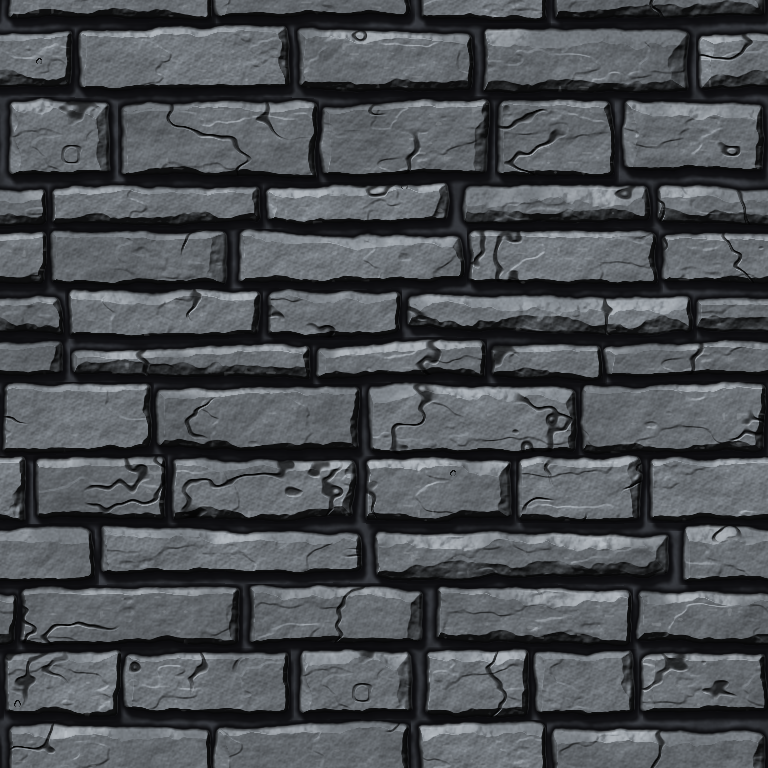
A Shadertoy shader for this texture:

```glsl
// A seamless wall of dark chiselled stones in twelve uneven courses.
// Each stone is a chipped box with sloping facets, cracks and ledges; the
// slope of its height field is lit from the upper left over shadowed joints.

const int ROWS = 12;
const float ROW_TOP[13] = float[](0.0, 0.098, 0.206, 0.2685, 0.3465, 0.4115,
    0.4685, 0.5635, 0.6525, 0.7315, 0.8145, 0.9085, 1.0);
const float ROW_COUNT[12] = float[](4., 5., 4., 4., 4., 4., 4., 5., 3., 4., 6., 4.);
const float ROW_START[12] = float[](0.098, 0.0, 0.063, 0.063, 0.085, 0.091,
    0.0, 0.043, 0.124, 0.024, 0.0, 0.003);
const float FIRST_COURSE = 0.029;   // top of the first course below the canvas top
const float JOINT_JITTER = 0.55;    // variation of stone length
const float MIN_GAP = 0.0035;       // smallest inset of a stone in its cell
const float EXTRA_GAP = 0.009;      // largest random addition to the inset
const float CORNER = 0.007;
const float RELIEF = 0.012;         // height of a stone face
const float ROUGHNESS = 0.0032;
const float UNBOUNDED = 4096.0;     // noise period where no wrapping is needed
const vec2 SHADOW_OFFSET = vec2(-0.005, 0.011);
const vec3 LIGHT = vec3(-0.34, 0.64, 0.69);
const vec3 FACE = vec3(0.42, 0.44, 0.46);
const vec3 HIGHLIGHT = vec3(0.73, 0.75, 0.77);
const vec3 MORTAR = vec3(0.20, 0.21, 0.23);
const vec3 JOINT = vec3(0.04, 0.04, 0.05);

struct Surface { float inside; float height; float crack; vec2 local; float seed; };

float hash(vec2 p) {
    return fract(sin(dot(p, vec2(127.1, 311.7))) * 43758.545);
}

float noise(vec2 p, float period) {
    vec2 i = floor(p), f = fract(p);
    f = f * f * (3.0 - 2.0 * f);
    vec2 a = mod(i, period), b = mod(i + 1.0, period);
    return mix(mix(hash(a), hash(vec2(b.x, a.y)), f.x),
               mix(hash(vec2(a.x, b.y)), hash(b), f.x), f.y);
}

float fbm(vec2 p, float period) {
    float sum = 0.0, gain = 0.533;
    for (int i = 0; i < 4; i++) {
        sum += gain * noise(p, period);
        p *= 2.0; period *= 2.0; gain *= 0.5;
    }
    return sum;
}

// Position of a joint, in average stone lengths from the start of its row
float joint(float i, float count, float row) {
    float inner = step(0.5, i) * step(i, count - 0.5);
    return i + inner * JOINT_JITTER * (hash(vec2(i + 3.0, row * 7.0 + 1.0)) - 0.5);
}

Surface wall(vec2 uv) {
    // Locate the course and the stone
    float y = fract(1.0 - FIRST_COURSE - uv.y + 0.005 * (noise(uv * 9.0, 9.0) - 0.5));
    int row = 0;
    for (int i = 1; i < ROWS; i++) if (y >= ROW_TOP[i]) row = i;
    float r = float(row), count = ROW_COUNT[row];
    float x = fract(uv.x - ROW_START[row]) * count;
    float i = floor(x);
    if (x < joint(i, count, r)) i -= 1.0;
    else if (x > joint(i + 1.0, count, r)) i += 1.0;
    float left = joint(i, count, r), right = joint(i + 1.0, count, r);
    float seed = hash(vec2(i + 11.0, r + 5.0));
    vec2 local = vec2((x - left) / count, ROW_TOP[row + 1] - y);
    vec2 size = vec2((right - left) / count, ROW_TOP[row + 1] - ROW_TOP[row]);
    vec2 p = local + seed * vec2(91.0, 57.0);

    // Uneven outline: random insets, slight taper, ragged edges
    vec4 rnd = vec4(hash(vec2(seed, 1.0)), hash(vec2(seed, 2.0)),
                    hash(vec2(seed, 3.0)), hash(vec2(seed, 4.0)));
    vec4 inset = MIN_GAP + EXTRA_GAP * rnd * rnd * rnd;
    float wander = fbm(p * 22.0, UNBOUNDED) - 0.5;
    vec2 ragged = 0.011 * vec2(wander, fbm(p.yx * 26.0, UNBOUNDED) - 0.5);
    vec2 lo = local + ragged - inset.xy, hi = size - local - ragged - inset.zw;
    hi.y -= 0.035 * rnd.y * (rnd.x > 0.5 ? lo.x : hi.x);
    lo.y -= 0.025 * rnd.w * (rnd.z > 0.5 ? lo.x : hi.x);
    vec2 v = CORNER - min(lo, hi);
    float inside = CORNER - length(max(v, 0.0)) - min(max(v.x, v.y), 0.0);

    // Chiselled facets slope from each edge up to the face
    vec4 bevel = (0.004 + 0.014 * rnd.yzwx * rnd.yzwx) * (1.0 + 2.2 * wander);
    float slope = min(min(lo.x / bevel.x, hi.x / bevel.y),
                      min(lo.y / bevel.z, hi.y / (bevel.w + 0.003)));
    float height = RELIEF * clamp(min(slope, inside / 0.004), 0.0, 1.0);

    // Broken ledges, grain and cracks
    float layer = fbm(p * vec2(10.0, 17.0) + 20.0, UNBOUNDED);
    float vein = abs(fbm(p * vec2(8.0, 10.0) + 43.0, UNBOUNDED) - 0.5);
    float crack = (1.0 - smoothstep(0.003, 0.016, vein))
                * smoothstep(0.52, 0.64, noise(p * 10.0 + 31.0, UNBOUNDED));
    float detail = ROUGHNESS * fbm(p * 48.0, UNBOUNDED)
                 + 0.0012 * smoothstep(0.47, 0.51, layer) - 0.0025 * crack;
    height += detail * smoothstep(0.0, 0.004, inside);
    return Surface(inside, height, crack, p, seed);
}

void mainImage(out vec4 fragColor, in vec2 fragCoord) {
    vec2 uv = fragCoord / iResolution.xy;
    float pixel = 1.0 / iResolution.y;
    Surface s = wall(uv);

    // Relief lighting, scaled to one on a level face
    float e = 0.0014;
    vec2 grad = vec2(wall(uv + vec2(e, 0.0)).height,
                     wall(uv + vec2(0.0, e)).height) - s.height;
    float lit = dot(normalize(vec3(-grad / e, 1.0)), LIGHT) / LIGHT.z;

    // Stone: tone, grain, worn bright edges and flecks
    float grain = noise(s.local * 330.0, UNBOUNDED);
    float patches = fbm(s.local * 15.0 + 7.0, UNBOUNDED);
    float tone = 0.9 + 0.14 * s.seed + 0.3 * (patches - 0.5) + 0.12 * (grain - 0.5);
    vec3 stone = FACE * tone * clamp(mix(1.0, lit, 0.85), 0.13, 1.22);
    float worn = smoothstep(1.12, 1.48, lit) * smoothstep(0.3, 0.65, patches);
    float fleck = smoothstep(0.79, 0.9, noise(s.local * vec2(110.0, 160.0), UNBOUNDED));
    stone = mix(stone, HIGHLIGHT, 0.8 * worn + 0.22 * fleck * smoothstep(0.45, 0.6, patches));
    stone *= (1.0 - 0.65 * s.crack) * mix(0.5, 1.0, smoothstep(0.0, 0.004, s.inside));

    // Recessed mortar, darkened beside and below the stones
    float shadow = smoothstep(-0.005, 0.003, wall(uv + SHADOW_OFFSET).inside);
    float open = smoothstep(0.0, 0.009, -s.inside) * (1.0 - 0.85 * shadow);
    vec3 mortar = mix(JOINT, MORTAR * (0.7 + 0.6 * fbm(uv * 64.0, 64.0)), open);

    fragColor = vec4(mix(mortar, stone, smoothstep(-pixel, pixel, s.inside)), 1.0);
}
```
